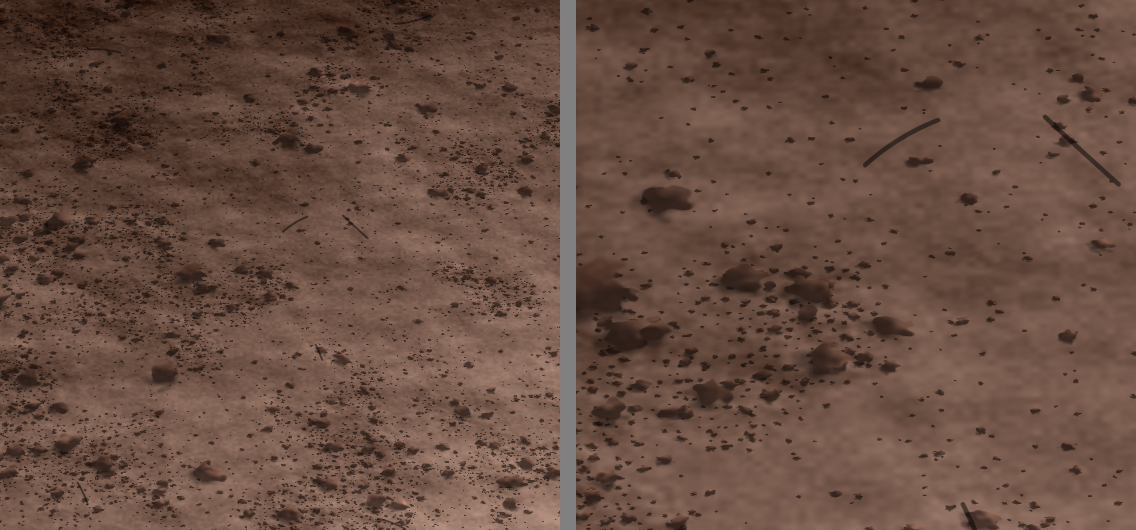
Left, the full canvas; right, a detail of the centre.
Write a WebGL 1 fragment shader that draws this texture.

```glsl
precision highp float;

uniform vec2 u_resolution;

// Soil colours and large scale light
const vec3 SOIL_DARK = vec3(0.25, 0.16, 0.12);
const vec3 SOIL_LIGHT = vec3(0.62, 0.49, 0.43);
const vec3 STONE_TINT = vec3(1.06, 0.97, 0.93);
const float TONE_NEAR = 0.76;
const float TONE_FAR = 0.10;
const float TONE_SIDE = 0.32;
const vec2 LIGHT = vec2(0.45, 0.89);

// Surface relief
const float DRIFT_GAIN = 0.50;
const float RELIEF_GAIN = 0.75;
const float CRUMB_GAIN = 0.50;
const float GRAIN_GAIN = 0.16;

// Scattered stones and twigs
const int STONE_LAYERS = 5;
const float STONE_SCALE = 11.0;
const float STONE_STEP = 1.8;
const float STONE_SPARSE = 0.07;
const float STONE_CLUMPED = 0.60;
const float CLUMP_SCALE = 6.0;
const int TWIGS = 7;
const float TWIG_WIDTH = 0.0013;

float hash1(vec2 p) {
    vec3 q = fract(p.xyx * 0.1031);
    q += dot(q, q.yzx + 33.33);
    return fract((q.x + q.y) * q.z);
}

vec2 hash2(vec2 p) {
    return vec2(hash1(p + 17.3), hash1(p + 71.9));
}

float noise(vec2 p) {
    vec2 i = floor(p);
    vec2 f = fract(p);
    f = f * f * (3.0 - 2.0 * f);
    float low = mix(hash1(i), hash1(i + vec2(1.0, 0.0)), f.x);
    float high = mix(hash1(i + vec2(0.0, 1.0)), hash1(i + 1.0), f.x);
    return mix(low, high, f.y);
}

float fbm(vec2 p) {
    float sum = 0.0;
    float gain = 0.53;
    for (int i = 0; i < 4; i++) {
        sum += gain * noise(p);
        p = mat2(1.6, 1.2, -1.2, 1.6) * p + 13.7;
        gain *= 0.5;
    }
    return sum;
}

float clump(vec2 g) {
    vec2 p = g * CLUMP_SCALE + 40.0;
    return smoothstep(0.40, 0.75, 0.62 * noise(p) + 0.38 * noise(p * 2.7));
}

// Difference of height towards the light
float slope(vec2 p) {
    return fbm(p) - fbm(p + LIGHT * 0.35);
}

// Brightness factor in x, stone cover in y
vec2 addStones(vec2 state, vec2 g, float scale, float seed, float pixel) {
    vec2 p = g * scale + seed * 19.0;
    vec2 home = floor(p);
    for (int j = -1; j <= 1; j++) {
        for (int i = -1; i <= 1; i++) {
            vec2 id = home + vec2(float(i), float(j));
            vec2 center = id + 0.15 + 0.7 * hash2(id);
            float chance = STONE_SPARSE + STONE_CLUMPED * clump((center - seed * 19.0) / scale);
            float present = step(hash1(id + 5.7), chance);
            float size = hash1(id + 29.1);
            float radius = mix(0.10, 0.30, size * size);
            float tilt = (hash1(id + 43.7) - 0.5) * 1.2;
            vec2 q = mat2(cos(tilt), -sin(tilt), sin(tilt), cos(tilt)) * (p - center);
            q /= radius * vec2(1.15, mix(0.7, 1.1, hash1(id + 61.3)));
            float wobble = 0.8 * (noise(q * 1.7 + id * 7.3) - 0.5);
            float edge = clamp(pixel * scale / radius, 0.12, 0.7);
            float body = present * (1.0 - smoothstep(1.0 - edge, 1.0 + edge, length(q) + wobble));
            float shadow = present * (1.0 - smoothstep(0.5, 1.4, length(q + LIGHT * 0.6) + wobble));
            float lit = smoothstep(-0.2, 0.9, dot(q, LIGHT) + wobble);
            float face = mix(0.45, 0.72 + 0.35 * hash1(id + 83.9), lit);
            state.x = mix(state.x * (1.0 - 0.42 * shadow), face, body);
            state.y = max(state.y, body);
        }
    }
    return state;
}

float twigs(vec2 p, float aspect, float pixel) {
    float cover = 0.0;
    for (int i = 0; i < TWIGS; i++) {
        vec2 id = vec2(float(i) * 3.1, 7.0);
        vec2 r = p - hash2(id) * vec2(aspect, 1.0);
        float turn = (hash1(id + 9.4) - 0.5) * 2.4;
        r = mat2(cos(turn), -sin(turn), sin(turn), cos(turn)) * r;
        float halfLength = mix(0.015, 0.035, hash1(id + 3.8));
        r.y += 7.0 * (hash1(id + 1.6) - 0.5) * r.x * r.x;
        float d = length(vec2(max(abs(r.x) - halfLength, 0.0), r.y));
        cover = max(cover, 1.0 - smoothstep(TWIG_WIDTH - pixel * 0.5, TWIG_WIDTH + pixel, d));
    }
    return cover;
}

void main() {
    vec2 uv = gl_FragCoord.xy / u_resolution;
    float aspect = u_resolution.x / u_resolution.y;
    float pixel = 1.0 / u_resolution.y;
    vec2 p = vec2(uv.x * aspect, uv.y);

    // Ground plane, finer and flatter with distance
    vec2 g = vec2((p.x - 0.5) * (1.0 + 0.35 * p.y), p.y * (1.25 + 0.4 * p.y)) + 3.0;
    float rough = clump(g);

    // Soil tone
    float tone = mix(TONE_NEAR, TONE_FAR, pow(uv.y, 1.7)) + TONE_SIDE * (uv.x - 0.5);
    tone += DRIFT_GAIN * (fbm(vec2(g.x * 3.0 + g.y, g.y * 5.0)) - 0.5);
    tone += RELIEF_GAIN * slope(g * vec2(9.0, 13.0));
    tone += CRUMB_GAIN * (0.5 + rough) * slope(g * vec2(42.0, 55.0));
    tone += GRAIN_GAIN * (noise(g * 160.0) - 0.5) - 0.06 * rough;

    // Debris from crumbs up to stones
    vec2 debris = vec2(1.0, 0.0);
    for (int i = 0; i < STONE_LAYERS; i++) {
        float layer = float(STONE_LAYERS - 1 - i);
        debris = addStones(debris, g, STONE_SCALE * pow(STONE_STEP, layer), layer + 1.0, pixel);
    }

    vec3 color = mix(SOIL_DARK, SOIL_LIGHT, clamp(tone, -0.3, 1.2));
    color *= debris.x * mix(vec3(1.0), STONE_TINT, debris.y);
    color *= 1.0 - 0.5 * twigs(p, aspect, pixel);
    gl_FragColor = vec4(color, 1.0);
}
```
